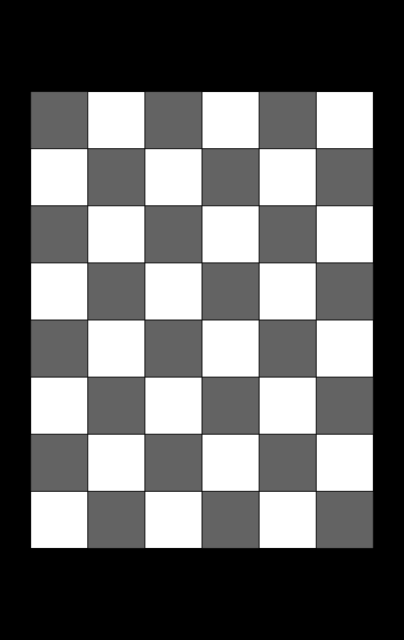
Write a Shadertoy shader that draws this pattern.

```glsl
// Grey and white checkerboard, 6 by 8 squares with hairlines, centred on black.
#define SQUARES vec2(6.0, 8.0)   // squares across and down
#define SQUARE_SIZE 0.0892       // side of a square, in canvas heights
#define LINE_WIDTH 0.015         // hairline width, in squares
#define LIGHT vec3(1.0)
#define DARK vec3(0.39)
#define INK vec3(0.0)

// Signed distance to the nearest grid line: positive in even squares, negative in odd ones.
vec2 alternatingDistance(vec2 p) {
    return 0.5 - abs(mod(p + 0.5, 2.0) - 1.0);
}

// Share of a pixel covered by a line whose centre is d away.
vec2 lineCoverage(vec2 d, float pixel) {
    vec2 low = max(d - 0.5 * pixel, -0.5 * LINE_WIDTH);
    vec2 high = min(d + 0.5 * pixel, vec2(0.5 * LINE_WIDTH));
    return clamp((high - low) / pixel, 0.0, 1.0);
}

void mainImage(out vec4 fragColor, in vec2 fragCoord) {
    // Board coordinates: one unit per square, zero at the lower left corner
    float pixel = 1.0 / (SQUARE_SIZE * iResolution.y);
    vec2 p = (fragCoord - 0.5 * iResolution.xy) * pixel + 0.5 * SQUARES;

    // Checks with smoothed edges, light in the lower left corner
    vec2 d = alternatingDistance(p);
    vec2 side = clamp(2.0 * d / pixel, -1.0, 1.0);
    vec3 color = mix(DARK, LIGHT, 0.5 + 0.5 * side.x * side.y);

    // Hairlines between the squares
    vec2 line = lineCoverage(abs(d), pixel);
    color = mix(color, INK, 1.0 - (1.0 - line.x) * (1.0 - line.y));

    // Plain margin around the board, so opposite canvas edges agree
    vec2 outside = abs(p - 0.5 * SQUARES) - 0.5 * SQUARES;
    vec2 inside = clamp(0.5 - outside / pixel, 0.0, 1.0);
    color = mix(INK, color, inside.x * inside.y);

    fragColor = vec4(color, 1.0);
}
```
